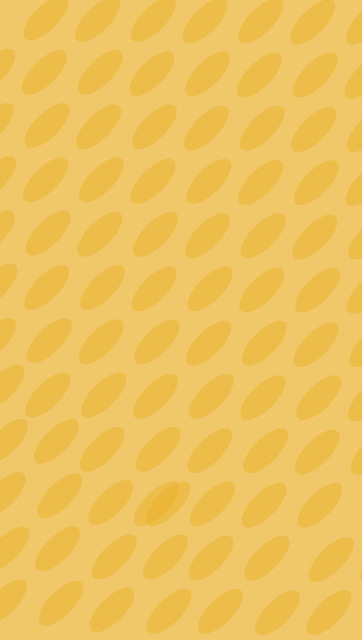
Write a Shadertoy shader that draws this pattern.

```glsl
#define PITCH 0.084                    // lattice step / canvas height
#define ROWS 12.0
#define FIRST vec2(0.833, 0.341)       // top left ellipse, in steps
#define SKEW vec2(0.0109, 0.0124)      // x drift per row, y drift per column
#define STAGGER vec2(0.0194, -0.006)   // alternating nudge
#define RADII vec2(0.543, 0.229)
#define OPACITY 0.45
#define GROUND vec3(0.94, 0.78, 0.41)
#define INK vec3(0.918, 0.691, 0.143)
#define DOUBLED vec2(2.0, 9.0)         // cell where both lattices overlap

// Approximate signed distance to an ellipse leaning to the upper right, y down
float ellipseDistance(vec2 d) {
    vec2 q = vec2(d.x - d.y, d.x + d.y) * 0.70711;
    float k = length(q / RADII);
    return k * (k - 1.0) / max(length(q / (RADII * RADII)), 1e-4);
}

// Ellipse centre in a cell; displaced cells slide right and swap the stagger
vec2 cellCentre(vec2 cell, bool displaced) {
    float side = mod(cell.x + cell.y, 2.0) < 0.5 ? 1.0 : -1.0;
    vec2 centre = FIRST + cell + SKEW * cell.yx + STAGGER * side;
    if (displaced) {
        centre.x += 0.155 - 0.0465 * side + 0.009 * max(cell.x - 1.0, 0.0);
        centre.y -= cell.x < 0.5 ? 0.124 : 0.0;
    }
    return centre;
}

float coverage(vec2 p, vec2 cell, bool displaced, float pixel) {
    float d = ellipseDistance(p - cellCentre(cell, displaced));
    return clamp(0.5 - d / pixel, 0.0, 1.0);
}

void mainImage(out vec4 fragColor, in vec2 fragCoord) {
    // Lattice steps measured from the top left corner
    float pixel = 1.0 / (iResolution.y * PITCH);
    vec2 p = vec2(fragCoord.x, iResolution.y - fragCoord.y) * pixel;
    vec2 nearest = round(p - FIRST);

    // Translucent ellipses from the neighbouring cells
    float groundLeft = 1.0;
    for (int j = -1; j <= 1; j++)
    for (int i = -1; i <= 1; i++) {
        vec2 cell = nearest + vec2(i, j);
        bool emptyCorner = cell.y < 0.5 && cell.x < -0.5;
        if (cell.y < 0.0 || cell.y >= ROWS || emptyCorner) continue;

        // The displaced area lies below a peaked seam
        bool displaced = cell.y >= 11.5 - abs(cell.x - 3.5);
        groundLeft *= 1.0 - OPACITY * coverage(p, cell, displaced, pixel);
        if (cell == DOUBLED)
            groundLeft *= 1.0 - OPACITY * coverage(p, cell, true, pixel);
    }

    fragColor = vec4(mix(INK, GROUND, groundLeft), 1.0);
}
```
